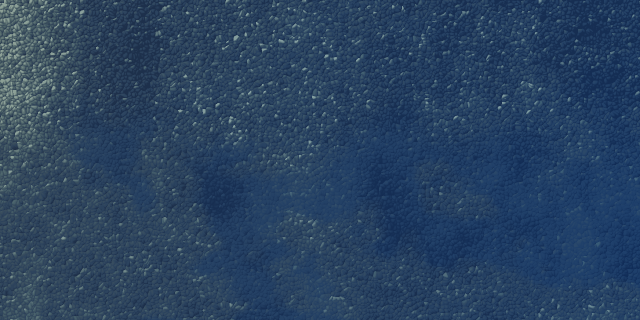
A Shadertoy shader for this texture:

```glsl
// Weathered blue plaster with a fine pebbled relief and a pale glow at upper left.
// Cellular pebbles are lit from one side, laid over brushed blotches and smooth
// navy patches; the summed tone is then read through a colour ramp.

const vec3 NAVY  = vec3(0.105, 0.185, 0.305);
const vec3 BLUE  = vec3(0.160, 0.260, 0.380);
const vec3 SLATE = vec3(0.200, 0.292, 0.382);
const vec3 TEAL  = vec3(0.255, 0.365, 0.430);
const vec3 MIST  = vec3(0.330, 0.430, 0.475);
const vec3 PALE  = vec3(0.520, 0.620, 0.620);
const vec3 COOL_SHIFT = vec3(-0.028, -0.008, 0.026);

const float PEBBLES = 88.0;            // pebbles per canvas height
const vec2  LIGHT = vec2(-0.6, 0.8);
const float SLOPE_GAIN = 1.5;
const float CREVICE_GAIN = 1.7;
const float GLINT_GAIN = 1.5;
const float BASE_TONE = -0.12;
const int   SAMPLES = 2;               // per axis, for smooth grain edges

vec3 hash3(vec2 p) {
    vec3 q = fract(p.xyx * vec3(0.1031, 0.1030, 0.0973));
    q += dot(q, q.yxz + 33.33);
    return fract((q.xxy + q.yzz) * q.zyx);
}

float noise(vec2 p) {
    vec2 i = floor(p), f = fract(p);
    f = f * f * (3.0 - 2.0 * f);
    float low  = mix(hash3(i).x, hash3(i + vec2(1, 0)).x, f.x);
    float high = mix(hash3(i + vec2(0, 1)).x, hash3(i + vec2(1, 1)).x, f.x);
    return mix(low, high, f.y);
}

float fbm(vec2 p) {
    float sum = 0.0, amp = 0.5;
    for (int i = 0; i < 5; i++) {
        sum += amp * noise(p);
        p = mat2(1.6, 1.2, -1.2, 1.6) * p + 7.3;
        amp *= 0.5;
    }
    return sum;
}

// Lit relief of the nearest pebble, with dark crevices and rare glints.
float pebbleTone(vec2 p) {
    vec2 q = p * PEBBLES;
    q += 0.9 * (vec2(noise(q * 0.6), noise(q * 0.6 + 41.0)) - 0.5);
    vec2 cell = floor(q), nearest = vec2(0.0);
    float d1 = 9.0, d2 = 9.0, seed = 0.0;
    for (int y = -1; y <= 1; y++)
    for (int x = -1; x <= 1; x++) {
        vec2 c = cell + vec2(x, y);
        vec3 h = hash3(c + 11.0);
        vec2 away = q - c - h.xy;
        float d = length(away);
        if (d < d1) { d2 = d1; d1 = d; nearest = away; seed = h.z; }
        else d2 = min(d2, d);
    }
    float slope = dot(nearest, LIGHT);
    float crevice = min(d2 - d1, 0.6) - 0.3;
    float glint = smoothstep(0.8, 1.0, seed) * smoothstep(-0.1, 0.3, slope);
    return SLOPE_GAIN * slope + CREVICE_GAIN * crevice
         + 0.9 * (seed - 0.5) + GLINT_GAIN * glint - 0.08;
}

vec3 ramp(float t) {
    vec3 c = mix(NAVY, BLUE, smoothstep(-1.5, -0.33, t));
    c = mix(c, SLATE, smoothstep(-0.33, 0.4, t));
    c = mix(c, TEAL, smoothstep(0.4, 1.1, t));
    c = mix(c, MIST, smoothstep(1.1, 1.75, t));
    return mix(c, PALE, smoothstep(1.75, 2.9, t));
}

void mainImage(out vec4 fragColor, in vec2 fragCoord) {
    vec2 p = fragCoord / iResolution.y;
    float across = fragCoord.x / iResolution.x;
    float cloud = fbm(p * vec2(3.2, 2.6) + 3.0) - 0.48;
    float mottle = fbm(p * 11.0 + 19.0) - 0.48;
    float streak = noise(p * vec2(26.0, 2.5)) - 0.5;
    float upper = smoothstep(0.42, 0.68, p.y + 0.5 * cloud);

    // Pale glow with a brushed edge, and darker washes across the top
    float edge = across + 0.12 * cloud + 0.05 * mottle;
    float glow = (1.0 - smoothstep(0.02, 0.17, edge)) * smoothstep(0.3, 0.78, p.y + 0.2 * mottle);
    float column = exp(-pow((across - 0.2) / 0.07, 2.0)) * upper;
    float corner = smoothstep(0.4, 1.0, across) * smoothstep(0.55, 1.0, p.y);

    // Smooth navy patches, mostly in the lower right half
    float patchField = fbm(p * vec2(2.3, 3.1) + vec2(8.0, 2.0)) + 0.10 * across + 0.12 * mottle;
    float navyPatch = smoothstep(0.57, 0.66, patchField) * (1.0 - 0.8 * upper);

    float broad = BASE_TONE + 1.6 * cloud + 1.3 * mottle + 0.3 * streak * (0.4 + upper)
                + 1.45 * glow - 0.55 * column - 0.55 * corner - 0.5 * navyPatch
                + 0.28 * (1.0 - across) * (1.0 - upper);
    float relief = (0.85 + 0.35 * upper + 0.3 * glow) * (1.0 - 0.45 * navyPatch);
    float coolness = 1.5 * (across - 0.45) + 0.7 * navyPatch - 0.5 * glow;

    vec3 color = vec3(0.0);
    for (int j = 0; j < SAMPLES; j++)
    for (int i = 0; i < SAMPLES; i++) {
        vec2 offset = (vec2(i, j) + 0.5) / float(SAMPLES) - 0.5;
        float tone = broad + relief * pebbleTone((fragCoord + offset) / iResolution.y);
        color += ramp(tone);
    }
    color /= float(SAMPLES * SAMPLES);
    color += COOL_SHIFT * coolness;
    fragColor = vec4(clamp(color, 0.0, 1.0), 1.0);
}
```
